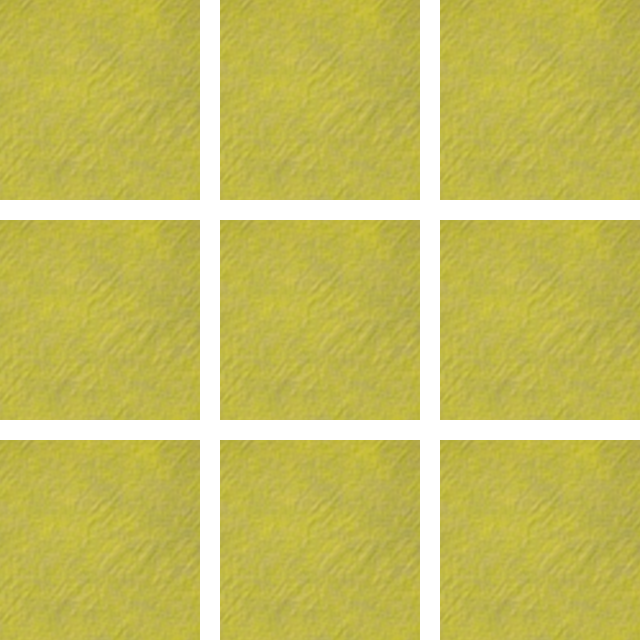
Reproduce this pattern procedurally as a WebGL 1 fragment shader.

```glsl
precision highp float;

uniform vec2 u_resolution;

float hash(vec2 p) {
  vec3 q = fract(p.xyx * vec3(0.1031, 0.1030, 0.0973));
  q += dot(q, q.yzx + 33.33);
  return fract((q.x + q.y) * q.z);
}

float noise(vec2 p) {
  vec2 cell = floor(p);
  vec2 f = fract(p);
  f = f * f * (3.0 - 2.0 * f);
  float low = mix(hash(cell), hash(cell + vec2(1.0, 0.0)), f.x);
  float high = mix(hash(cell + vec2(0.0, 1.0)), hash(cell + 1.0), f.x);
  return mix(low, high, f.y);
}

float fbm(vec2 p) {
  float sum = 0.0;
  float weight = 0.5;
  for (int i = 0; i < 4; i++) {
    sum += weight * noise(p);
    p = mat2(1.6, 1.2, -1.2, 1.6) * p + 7.3;
    weight *= 0.5;
  }
  return sum / 0.9375;
}

// Plaster relief: fine grain plus patches of rising diagonal scratches
float relief(vec2 p) {
  vec2 along = mat2(0.66, -0.75, 0.75, 0.66) * p;
  float grain = 0.6 * noise(p * 46.0 + 11.0) + 0.4 * noise(p * 78.0 + 40.0);
  float scratches = noise(along * vec2(11.0, 64.0) + 90.0);
  float patches = smoothstep(0.4, 0.65, noise(p * 5.0 + 23.0));
  return grain + scratches * (0.25 + 0.65 * patches);
}

vec3 plaster(vec2 p) {
  float blotch = fbm(p * 4.0 + 3.0) - 0.5;
  float mottle = fbm(p * 17.0 + 60.0) - 0.5;
  float tint = noise(p * 38.0 + 130.0) - 0.5;

  // Light falls across the relief from the upper left
  vec2 toLight = vec2(-0.006, 0.006);
  float shade = relief(p - toLight) - relief(p + toLight);

  vec3 color = vec3(0.752, 0.718, 0.288);
  color += vec3(0.10, 0.09, -0.04) * blotch;
  color += vec3(0.07, 0.06, -0.10) * mottle;
  color += vec3(0.02, -0.01, 0.09) * tint;
  color += vec3(0.060, 0.062, 0.055) * shade;

  // Slightly darker toward the top and right
  color -= 0.025 * smoothstep(0.75, 1.0, p.y);
  color -= 0.015 * smoothstep(0.70, 1.0, p.x);
  return color;
}

void main() {
  // Three tiles each way; each gap is a tenth of a tile
  vec2 grid = gl_FragCoord.xy / u_resolution * 32.0 / 11.0;
  vec2 pixel = 32.0 / 11.0 / u_resolution;
  vec2 local = fract(grid - 5.0 / 11.0 + 0.5) - 0.5;

  vec2 edge = (abs(local) - 5.0 / 11.0) / pixel;
  vec2 coverage = clamp(0.5 - edge, 0.0, 1.0);
  vec3 color = mix(vec3(1.0), plaster(local * 1.1 + 0.5), coverage.x * coverage.y);
  gl_FragColor = vec4(color, 1.0);
}
```
